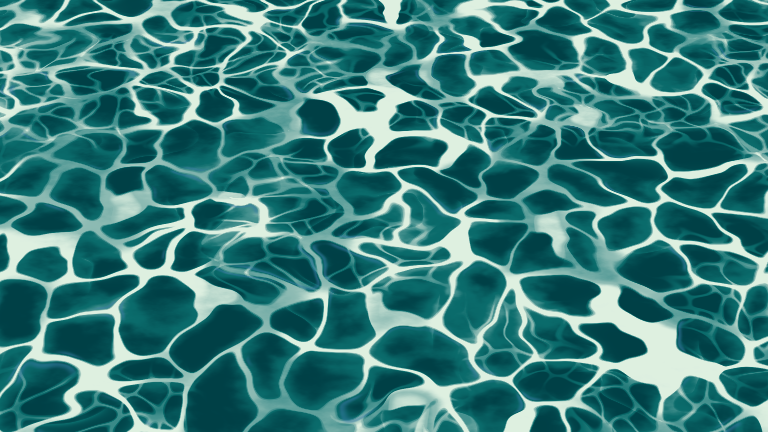
Give the GLSL for this texture, as a WebGL 1 fragment shader.

```glsl
precision highp float;
uniform vec2 u_resolution;

const vec3 DEEP = vec3(0.00, 0.25, 0.275);
const vec3 TEAL = vec3(0.04, 0.42, 0.42);
const vec3 HAZE = vec3(0.27, 0.57, 0.56);
const vec3 FOAM = vec3(0.55, 0.73, 0.70);
const vec3 PALE = vec3(0.87, 0.94, 0.88);
const vec3 FRINGE = vec3(0.22, 0.48, 0.65);
const float DENSITY = 6.0;      // cells per canvas height at the near edge
const float TILT = 0.35;        // how fast the water recedes upwards
const float FLATTEN = 1.25;     // vertical squash of the cells
const float ROUNDING = 16.0;    // lower is rounder cells, thicker junctions
const float BROAD_WARP = 0.62;
const float FINE_WARP = 0.17;
const float LINE_THIN = 0.006;
const float LINE_THICK = 0.042;
const float PATCH_WIDTH = 0.15;

vec2 hash2(vec2 p) {
  vec2 k = vec2(dot(p, vec2(127.1, 311.7)), dot(p, vec2(269.5, 183.3)));
  return fract(sin(k) * 43758.5453);
}

float noise(vec2 p) {
  vec2 i = floor(p), f = fract(p);
  f = f * f * f * (f * (f * 6.0 - 15.0) + 10.0);
  float low = mix(hash2(i).x, hash2(i + vec2(1.0, 0.0)).x, f.x);
  float high = mix(hash2(i + vec2(0.0, 1.0)).x, hash2(i + 1.0).x, f.x);
  return mix(low, high, f.y);
}

float fbm(vec2 p) {
  float sum = 0.0, amp = 0.53;
  for (int i = 0; i < 4; i++) {
    sum += amp * noise(p);
    p = mat2(0.8, 0.6, -0.6, 0.8) * p * 2.1 + 7.3;
    amp *= 0.5;
  }
  return sum;
}

vec2 warp(vec2 p, float freq) {
  return vec2(noise(p * freq + 3.1), noise(p * freq + 47.7)) - 0.5;
}

// Distance to the nearest cell border, blended where borders meet
float webDistance(vec2 p) {
  vec2 cell = floor(p), f = fract(p);
  vec2 nearCell = vec2(0.0), nearest = vec2(0.0);
  float best = 8.0;
  for (int y = -1; y <= 1; y++) {
    for (int x = -1; x <= 1; x++) {
      vec2 g = vec2(float(x), float(y));
      vec2 r = g + hash2(cell + g) - f;
      if (dot(r, r) < best) {
        best = dot(r, r);
        nearest = r;
        nearCell = g;
      }
    }
  }
  float sum = 0.0001;
  for (int y = -2; y <= 2; y++) {
    for (int x = -2; x <= 2; x++) {
      vec2 g = nearCell + vec2(float(x), float(y));
      vec2 r = g + hash2(cell + g) - f;
      vec2 gap = r - nearest;
      if (dot(gap, gap) > 0.0001) {
        sum += exp(-ROUNDING * dot(0.5 * (nearest + r), normalize(gap)));
      }
    }
  }
  return -log(sum) / ROUNDING;
}

vec3 waterColor(float light) {
  vec3 c = mix(DEEP, TEAL, smoothstep(0.0, 0.35, light));
  c = mix(c, HAZE, smoothstep(0.35, 0.55, light));
  c = mix(c, FOAM, smoothstep(0.55, 0.75, light));
  return mix(c, PALE, smoothstep(0.75, 1.0, light));
}

void main() {
  // Tilted water plane, measured in cells
  vec2 uv = gl_FragCoord.xy / u_resolution.y;
  float depth = 1.0 / (1.0 - TILT * uv.y);
  vec2 plane = DENSITY * vec2((uv.x - 0.9) * depth, FLATTEN * (depth - 1.0) / TILT);
  float pixel = DENSITY * FLATTEN * depth * depth / u_resolution.y;

  // Refraction by swell and small ripples
  vec2 q = plane + BROAD_WARP * warp(plane, 0.8);
  q += FINE_WARP * warp(plane, 2.3);
  q.x += 0.16 * depth * (noise(plane * vec2(0.7, 3.2)) - 0.5);

  // Main web, swelling into flat patches here and there
  float d = webDistance(q);
  float swell = noise(q * 1.3 + 21.0);
  float patches = smoothstep(0.70, 0.92, noise(q * vec2(1.1, 0.8) + 60.0));
  float width = depth * mix(LINE_THIN, LINE_THICK, swell) + PATCH_WIDTH * patches;
  float core = 1.0 - smoothstep(width - 0.5 * pixel, width + pixel + 0.015, d);
  float strength = mix(0.45, 0.95, smoothstep(0.15, 0.6, noise(q * 0.9 + 80.0)));
  strength = max(strength, 0.8 * patches);
  float glow = exp(-max(d, 0.0) / 0.09);

  // Smaller faint web in the busy regions
  float busy = smoothstep(0.38, 0.72, noise(plane * 0.55 + 11.0));
  float fineD = webDistance(q * 1.8 + 0.5 * warp(q, 1.6) + 33.0);
  float fineWeb = busy * (1.0 - smoothstep(0.0, 0.05 + 2.0 * pixel, fineD));

  // Folded veils: sharp on one side, fading on the other
  float fold = noise(q * vec2(1.2, 1.5) + 130.0) - 0.5;
  float veil = fold > 0.0 ? exp(-9.0 * fold) : exp(45.0 * fold);
  veil *= smoothstep(0.35, 0.75, noise(plane * 0.9 + 150.0));

  // Mottled depths
  float mottle = fbm(q * vec2(0.9, 1.3) + 200.0) - 0.5;
  float grain = fbm(plane * vec2(4.0, 7.0)) - 0.5;
  float light = 0.16 + 0.75 * mottle + 0.14 * grain;
  light = max(light - 0.10 * smoothstep(0.08, 0.35, d), 0.0);
  light += 0.24 * glow + 0.28 * veil + 0.42 * fineWeb;
  light = mix(light, max(light, 0.3 + 0.75 * strength), core);

  // Slight blue dispersion along some bright rims
  vec3 color = waterColor(light + 0.1 * grain * core);
  float rim = smoothstep(0.02, 0.05, d - width) * (1.0 - smoothstep(0.05, 0.11, d - width));
  float dispersion = rim * smoothstep(0.74, 0.88, noise(q * 1.7 + 250.0));
  gl_FragColor = vec4(mix(color, FRINGE, 0.5 * dispersion), 1.0);
}
```
